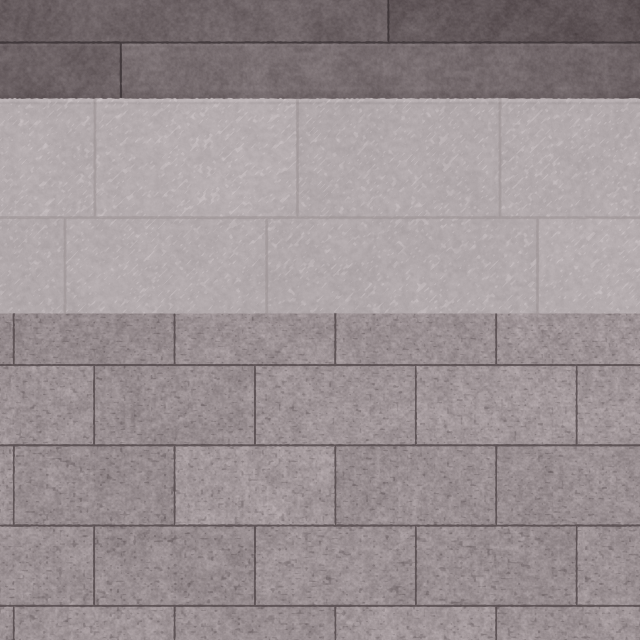
Write a three.js fragment shader that draws this texture.

```glsl
// Stone steps seen from the front: dark slabs above, a pale strip of wide slabs,
// and half-offset paving below. Each zone is a grid of cells with joints at the
// cell borders; layered value noise gives blotches, grain and pits.

varying vec2 vUv;

float hash(vec2 p) {
  return fract(sin(dot(p, vec2(127.1, 311.7))) * 43758.5453);
}

float noise(vec2 p) {
  vec2 i = floor(p), f = fract(p);
  f = f * f * (3.0 - 2.0 * f);
  return mix(mix(hash(i), hash(i + vec2(1.0, 0.0)), f.x),
             mix(hash(i + vec2(0.0, 1.0)), hash(i + vec2(1.0, 1.0)), f.x), f.y);
}

// Layered noise, centred on zero
float fbm(vec2 p) {
  float sum = 0.0, amp = 0.5;
  for (int i = 0; i < 4; i++) {
    sum += amp * (noise(p) - 0.5);
    p = mat2(1.6, 1.2, -1.2, 1.6) * p + 7.3;
    amp *= 0.6;
  }
  return sum;
}

// Distance to the nearest whole number of q, scaled back to canvas units
float edgeDist(float q, float size) {
  return (0.5 - abs(fract(q) - 0.5)) * size;
}

float joint(float d, float width) {
  return 1.0 - smoothstep(width * 0.25, width, d);
}

// Half-offset paving bricks
vec3 paving(vec2 p, float wobble) {
  vec2 size = vec2(0.2513, 0.1254);
  float v = (p.y - 0.0534) / size.y;
  float row = floor(v);
  float u = (p.x - 0.1471) / size.x + 0.5 * mod(row, 2.0);
  vec2 cell = vec2(floor(u), row);
  vec2 q = p + cell * 3.7;

  vec3 col = vec3(0.622, 0.582, 0.592) + (hash(cell + 4.0) - 0.5) * 0.055;
  col += fbm(q * 24.0) * 0.07 + fbm(q * 125.0) * 0.14;
  col += (noise(q * 330.0) - 0.5) * 0.06;
  col -= 0.09 * smoothstep(0.68, 0.95, noise(q * vec2(190.0, 240.0)));
  col -= 0.015 * smoothstep(0.40, 0.49, p.y);

  float across = joint(edgeDist(v, size.y) + wobble, 0.0026);
  float down = joint(edgeDist(u, size.x) + wobble, 0.0023);
  return mix(col, vec3(0.33, 0.29, 0.30), max(across, down) * 0.85);
}

// Pale strip: even slabs above, one wider slab in the row below
vec3 paleStrip(vec2 p, float wobble) {
  float upper = step(0.660, p.y);
  float size = mix(p.x < 0.4167 ? 0.3151 : 0.4232, 0.3164, upper);
  float u = (p.x - mix(0.4167, 0.1484, upper)) / size;
  vec2 cell = vec2(floor(u), upper);
  vec2 q = p + cell * 2.3;

  vec3 col = vec3(0.700, 0.669, 0.677) + (hash(cell + 9.0) - 0.5) * 0.024;
  col += fbm(q * 16.0) * 0.03 + fbm(q * 135.0) * 0.07;

  // Slanted bright flecks
  vec2 slant = vec2(q.x + q.y, q.y - q.x);
  col += 0.05 * smoothstep(0.65, 0.95, noise(slant * vec2(110.0, 210.0)));

  float across = joint(abs(p.y - 0.660) + wobble, 0.0034);
  float down = joint(edgeDist(u, size) + wobble, 0.0034);
  col = mix(col, vec3(0.60, 0.565, 0.57), max(across, down) * 0.55);

  // Worn front lip along the upper edge
  col -= 0.025 * joint(abs(p.y - 0.8385), 0.0025);
  col += 0.035 * smoothstep(0.839, 0.844, p.y);
  return col;
}

// Two courses of long dark slabs
vec3 darkSlabs(vec2 p, float wobble) {
  float upper = step(0.9336, p.y);
  float seam = mix(0.1888, 0.6068, upper);
  vec2 cell = vec2(step(seam, p.x), upper);
  vec2 q = p + cell * 5.1;

  float tone = mix(cell.x * 0.035, -cell.x * 0.035, upper);
  vec3 col = vec3(0.437, 0.397, 0.407) + tone;
  col += fbm(q * 20.0) * 0.09 + fbm(q * 130.0) * 0.10;
  col += (noise(q * 320.0) - 0.5) * 0.035;

  // Shade towards the sides and the foot of the slabs
  col -= 0.045 * pow(abs(p.x - 0.42) / 0.58, 2.0);
  col -= 0.035 * (1.0 - smoothstep(0.846, 0.862, p.y));

  float across = joint(abs(p.y - 0.9336) + wobble, 0.0026);
  float down = joint(abs(p.x - seam) + wobble, 0.0025);
  col = mix(col, vec3(0.22, 0.19, 0.20), max(across, down) * 0.8);
  return col + 0.025 * joint(abs(p.y - 0.9300), 0.0025);
}

void main() {
  vec2 p = vUv;
  float wobble = (noise(p * 260.0) - 0.5) * 0.0009;

  // Stack the three zones with softly rough borders
  vec3 col = paving(p, wobble);
  col = mix(col, paleStrip(p, wobble), smoothstep(0.5090, 0.5115, p.y + wobble));
  col = mix(col, darkSlabs(p, wobble), smoothstep(0.8448, 0.8475, p.y + wobble * 2.0));

  gl_FragColor = vec4(clamp(col, 0.0, 1.0), 1.0);
}
```
